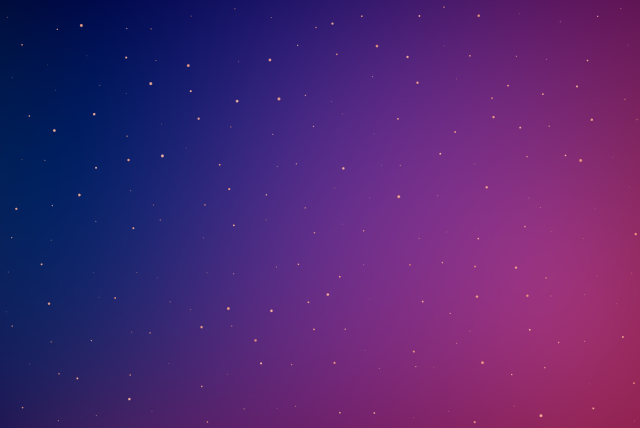
Write a Shadertoy shader that draws this background.

```glsl
// A dusk sky fading from navy through violet to magenta, sprinkled with warm stars.
// Three horizontal colour ramps are blended vertically by smooth polynomials;
// the stars sit at hashed positions in a grid of cells, mostly small and faint.
#define STAR_ROWS 12.0
#define STAR_JITTER 0.72
#define STAR_MIN_RADIUS 0.0012
#define STAR_MAX_RADIUS 0.0036
#define GLOW_CENTER vec2(0.88, 0.32)
#define GLOW_COLOR vec3(0.055, 0.015, 0.035)
#define STAR_PALE vec3(1.0, 0.82, 0.76)
#define STAR_AMBER vec3(0.92, 0.52, 0.38)

vec3 hash3(vec2 cell) {
    vec3 p = fract(vec3(cell.xyx) * vec3(0.1031, 0.1030, 0.0973));
    p += dot(p, p.yxz + 33.33);
    return fract((p.xxy + p.yzz) * p.zyx);
}

// Smooth curve through five evenly spaced colours
vec3 ramp(float x, vec3 a, vec3 b, vec3 c, vec3 d, vec3 e) {
    vec3 stops[5] = vec3[5](a, b, c, d, e);
    vec3 sum = vec3(0.0);
    for (int i = 0; i < 5; i++) {
        float weight = 1.0;
        for (int j = 0; j < 5; j++) {
            if (j != i) weight *= (x * 4.0 - float(j)) / float(i - j);
        }
        sum += weight * stops[i];
    }
    return sum;
}

vec3 skyColor(vec2 uv) {
    vec3 top = ramp(uv.x, vec3(0.00, 0.05, 0.23), vec3(0.03, 0.05, 0.34),
        vec3(0.16, 0.09, 0.42), vec3(0.31, 0.10, 0.41), vec3(0.37, 0.08, 0.33));
    vec3 middle = ramp(uv.x, vec3(0.02, 0.13, 0.36), vec3(0.13, 0.15, 0.46),
        vec3(0.37, 0.18, 0.54), vec3(0.51, 0.19, 0.52), vec3(0.54, 0.16, 0.38));
    vec3 bottom = ramp(uv.x, vec3(0.13, 0.09, 0.33), vec3(0.30, 0.13, 0.40),
        vec3(0.43, 0.13, 0.42), vec3(0.53, 0.14, 0.38), vec3(0.56, 0.13, 0.31));

    // Quadratic blend through the three rows
    float y = uv.y * 2.0 - 1.0;
    vec3 color = middle * (1.0 - y * y) + 0.5 * y * (top * (y + 1.0) + bottom * (y - 1.0));

    // Soft magenta glow low on the right
    vec2 offset = (uv - GLOW_CENTER) / vec2(0.15, 0.27);
    return color + GLOW_COLOR * exp(-dot(offset, offset));
}

// One star per cell: pale core and amber rim
vec3 addStar(vec3 color, vec2 p, float pixel) {
    vec2 cell = floor(p * STAR_ROWS);
    vec3 place = hash3(cell + 7.0);
    vec3 look = hash3(cell + 91.0);
    vec2 center = (cell + 0.5 + STAR_JITTER * (place.xy - 0.5)) / STAR_ROWS;
    float dist = length(p - center);

    float radius = mix(STAR_MIN_RADIUS, STAR_MAX_RADIUS, pow(place.z, 3.0));
    float brightness = mix(0.25, 0.85, smoothstep(0.05, 0.8, place.z));
    float disc = clamp((radius - dist) / pixel + 0.5, 0.0, 1.0);
    float rim = smoothstep(0.3, 1.0, dist / radius);
    vec3 tint = mix(mix(STAR_PALE, STAR_AMBER, 0.6 * look.x), STAR_AMBER, rim * 0.7);
    return mix(color, tint, disc * brightness);
}

void mainImage(out vec4 fragColor, in vec2 fragCoord) {
    vec2 uv = fragCoord / iResolution.xy;
    vec2 p = fragCoord / iResolution.y;
    vec3 color = addStar(skyColor(uv), p, 1.0 / iResolution.y);
    fragColor = vec4(clamp(color, 0.0, 1.0), 1.0);
}
```
